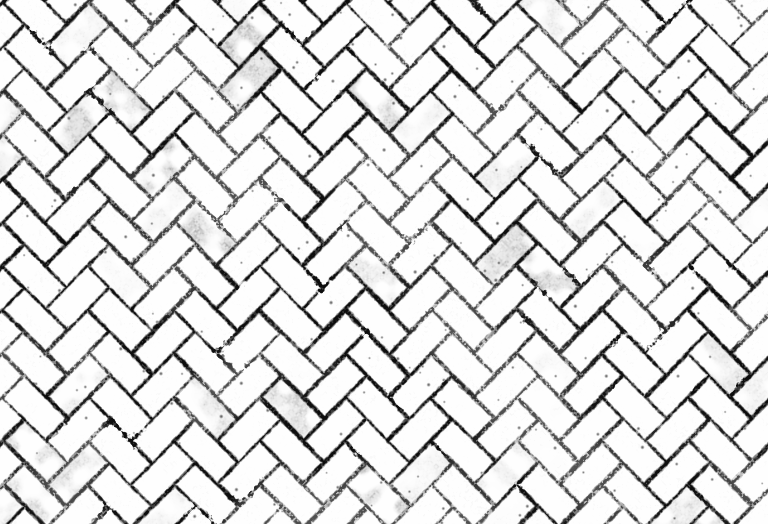
Give the GLSL for this texture, as a Shadertoy shader.

```glsl
// Diagonal herringbone of two-by-one bricks: white faces, dark worn joints.
// The plane is turned into brick cells, each cell finds its brick, and the
// distance to the brick's sides, roughened by noise, inks the joints.

const vec2 PERIOD = vec2(0.1635, 0.0836);  // zigzag repeat, in canvas heights
const vec2 ANCHOR = vec2(0.6387, 0.5139);  // centre of one rising brick
const vec2 ANCHOR_PHASE = vec2(0.125, 0.75);
const float GAP_MIN = 0.030;               // half joint, in brick widths
const float GAP_MAX = 0.088;
const float EDGE_SOFTNESS = 0.022;
const float ROUGHNESS = 0.055;
const float CHIP_DEPTH = 0.16;
const float WARP = 0.07;
const float DIRTY_SHARE = 0.22;            // share of bricks with a stained face
const float SPECK_SHARE = 0.10;
const vec3 FACE = vec3(0.995);
const vec3 STAIN = vec3(0.58);
const vec3 JOINT = vec3(0.05);

float hash(vec2 p) {
    vec3 q = fract(p.xyx * vec3(0.1031, 0.1030, 0.0973));
    q += dot(q, q.yzx + 33.33);
    return fract((q.x + q.y) * q.z);
}

float noise(vec2 p) {
    vec2 i = floor(p), f = fract(p);
    f = f * f * (3.0 - 2.0 * f);
    vec2 e = vec2(0.0, 1.0);
    return mix(mix(hash(i), hash(i + e.yx), f.x),
               mix(hash(i + e.xy), hash(i + e.yy), f.x), f.y);
}

// Returns the position inside a 2 x 1 brick and an id unique to that brick.
vec2 herringbone(vec2 p, out vec2 id) {
    vec2 cell = floor(p);
    float step4 = mod(cell.x - cell.y, 4.0);
    bool rising = step4 < 1.5;
    vec2 origin = cell - (rising ? vec2(step4, 0.0) : vec2(0.0, 3.0 - step4));
    id = origin + (rising ? 100.0 : 317.0);
    vec2 local = p - origin;
    return rising ? local : local.yx;
}

// Distance to the nearest side; each side has its own joint width.
float brickDistance(vec2 local, vec2 id) {
    vec4 width = vec4(hash(id + 11.3), hash(id + 23.7),
                      hash(id + 37.1), hash(id + 51.9));
    vec4 gap = mix(vec4(GAP_MIN), vec4(GAP_MAX), width);
    vec4 side = vec4(local, vec2(2.0, 1.0) - local) - gap;
    return min(min(side.x, side.y), min(side.z, side.w));
}

// Sparse round dots of dirt.
float specks(vec2 p, float soft) {
    vec2 grid = p * 2.5, cell = floor(grid);
    vec2 centre = 0.2 + 0.6 * vec2(hash(cell + 3.1), hash(cell + 8.6));
    float radius = mix(0.015, 0.045, hash(cell + 15.2));
    float d = length(fract(grid) - centre) / 2.5 - radius;
    float present = step(1.0 - SPECK_SHARE, hash(cell + 29.4));
    return present * (1.0 - smoothstep(-soft, soft, d));
}

void mainImage(out vec4 fragColor, in vec2 fragCoord) {
    // Canvas to brick cells, slightly uneven as if laid by hand
    vec2 r = (fragCoord / iResolution.y - ANCHOR) / PERIOD + ANCHOR_PHASE;
    vec2 p = vec2(r.y + 2.0 * r.x, r.y - 2.0 * r.x);
    float pixel = length(vec2(2.0, 1.0) / PERIOD) / iResolution.y;
    float soft = EDGE_SOFTNESS + 0.6 * pixel;
    vec2 surface = p + 200.0;
    p += WARP * (vec2(noise(surface * 0.4), noise(surface * 0.4 + 57.0)) - 0.5);

    vec2 id;
    vec2 local = herringbone(p, id);
    float d = brickDistance(local, id);

    // Ragged edges with occasional deeper chips
    float coarse = noise(surface * 7.0);
    float grain = noise(surface * 17.0 + 41.0);
    float chipped = smoothstep(0.74, 0.92, noise(surface * 1.1 + 83.0));
    d += (ROUGHNESS + CHIP_DEPTH * chipped) * (0.6 * coarse + 0.4 * grain - 0.5);

    // Joint ink, faded and gritty where worn
    float wear = smoothstep(0.35, 0.85, noise(surface * 0.55 + 19.0));
    float grit = smoothstep(0.45, 0.85, grain);
    float ink = 1.0 - smoothstep(-soft, soft, d);
    ink *= (1.0 - 0.28 * wear) * (1.0 - grit * mix(0.2, 0.65, wear));

    // Cloudy stain on some faces
    float dirty = smoothstep(1.0 - DIRTY_SHARE, 1.0, hash(id + 71.7));
    float cloud = smoothstep(0.3, 0.8, noise(surface * 2.2 + 7.0));
    float stain = dirty * cloud * (0.2 + 0.6 * coarse * grain);
    stain += 0.05 * smoothstep(0.7, 0.95, grain) * cloud;

    vec3 color = mix(FACE, STAIN, clamp(stain, 0.0, 1.0));
    color = mix(color, JOINT, max(ink, 0.6 * specks(surface, soft)));
    fragColor = vec4(color, 1.0);
}
```
